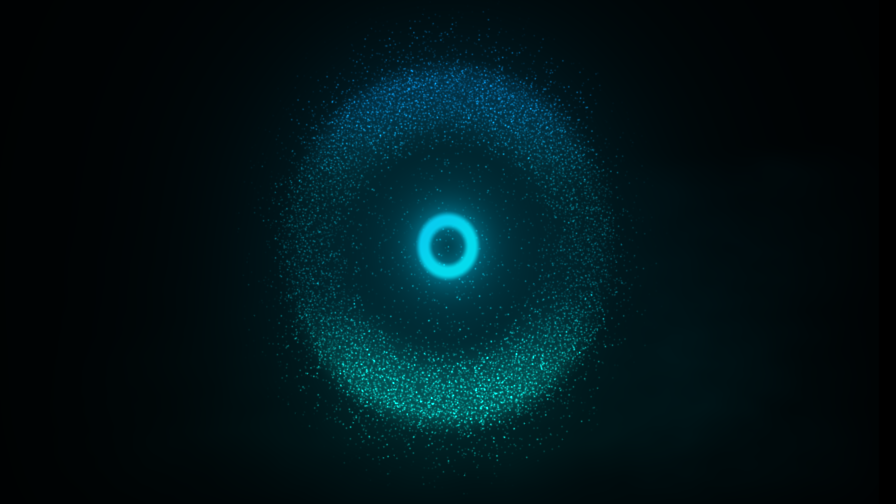
This background is drawn by a Shadertoy shader. Its source:

```glsl
// A glowing cyan ring inside an oval halo of fine teal and blue sparks, over dim smoke.

vec2 hash2(vec2 cell) {
    vec3 h = fract(cell.xyx * vec3(0.1031, 0.1030, 0.0973));
    h += dot(h, h.yzx + 33.33);
    return fract((h.xx + h.yz) * h.zy);
}

float gradientNoise(vec2 p) {
    vec2 i = floor(p), f = fract(p);
    vec2 u = f * f * f * (f * (f * 6.0 - 15.0) + 10.0);
    vec2 o = vec2(0.0, 1.0);
    float a = dot(hash2(i) * 2.0 - 1.0, f);
    float b = dot(hash2(i + o.yx) * 2.0 - 1.0, f - o.yx);
    float c = dot(hash2(i + o.xy) * 2.0 - 1.0, f - o.xy);
    float d = dot(hash2(i + o.yy) * 2.0 - 1.0, f - o.yy);
    return mix(mix(a, b, u.x), mix(c, d, u.x), u.y);
}

float fbm(vec2 p) {
    float sum = 0.0, amp = 0.6;
    for (int i = 0; i < 4; i++) {
        sum += amp * gradientNoise(p);
        p = p * 2.03 + 17.1;
        amp *= 0.5;
    }
    return sum;
}

// Rotated jittered grids; density sets the share of cells that hold a spark.
float sparks(vec2 p, float density) {
    float light = 0.0;
    for (int i = 0; i < 8; i++) {
        float layer = float(i), angle = 0.4 + layer * 1.13;
        mat2 turn = mat2(cos(angle), sin(angle), -sin(angle), cos(angle));
        float size = 0.0082 + 0.0008 * layer;
        vec2 g = turn * p / size + 200.0 + 31.7 * layer;
        vec2 cell = floor(g);
        vec2 chance = hash2(cell + 71.0 * layer);
        vec2 spot = 0.25 + 0.5 * hash2(cell + 400.0 + 13.0 * layer);
        vec2 away = (fract(g) - spot) * size;
        float lit = smoothstep(0.0, 0.08, density - chance.x);
        float power = 0.2 + 0.75 * chance.y * chance.y * chance.y;
        light += lit * power * exp(-dot(away, away) / 3.4e-6);
    }
    return light;
}

void mainImage(out vec4 fragColor, in vec2 fragCoord) {
    vec2 screen = (fragCoord - 0.5 * iResolution.xy) / iResolution.y;
    vec2 p = screen - vec2(0.0, 0.0116);
    vec2 oval = p / vec2(0.327, 0.36);
    float e = length(oval);
    float rise = oval.y / max(e, 0.001);

    // Smoke, thicker on the right and along the bottom
    float smoke = 0.55 + 0.8 * fbm(screen * vec2(3.0, 5.0) + 9.0);
    float top = 0.19 + 0.06 * (smoke - 0.55);
    float right = smoothstep(0.25, 0.5, screen.x) * (1.0 - smoothstep(top - 0.06, top + 0.03, screen.y));
    float low = smoothstep(0.1, -0.4, screen.y) * exp(-2.5 * screen.x * screen.x);
    float fade = smoothstep(0.95, 0.55, abs(screen.x)) * smoothstep(0.6, 0.36, abs(screen.y));
    vec3 color = vec3(0.0, 0.008, 0.011);
    color += smoke * fade * (right * vec3(0.0, 0.045, 0.055) + low * vec3(0.0, 0.06, 0.055));

    // Soft oval glow with a wide faint skirt
    color += vec3(0.0, 0.135, 0.165) * exp(-0.95 * e * e);
    color += vec3(0.0, 0.035, 0.045) * exp(-0.4 * e * e);

    // Spark band: brightest at the bottom, bluest at the top
    vec3 tint = mix(vec3(0.03, 0.62, 0.69), vec3(0.03, 0.50, 0.80), smoothstep(0.2, 0.9, oval.y));
    tint = mix(tint, vec3(0.04, 0.83, 0.76), smoothstep(-0.1, -0.75, oval.y));
    float poles = smoothstep(0.2, 0.95, abs(rise));
    float band = smoothstep(0.5, 0.8, e) * (1.0 - smoothstep(0.9, 1.06, e));
    float stray = smoothstep(0.7, 1.0, e) * exp(-max(e - 1.0, 0.0) * mix(10.0, 5.5, poles));
    float strength = mix(0.55, rise < 0.0 ? 0.95 : 0.75, poles);
    float density = 0.11 * exp(-e * e) + band * mix(0.36, 0.6, poles) + 0.2 * stray;
    density *= smoothstep(1.55, 1.2, e);
    color += tint * (band * mix(0.05, 0.2, poles) + 0.05 * stray * poles) * strength;
    color += tint * sparks(p, density) * strength * 0.75;

    // Central ring with bloom
    float d = abs(length(p * vec2(1.0, 0.93)) - 0.0475);
    color += vec3(0.0, 0.37, 0.44) * exp(-d * 34.0);
    vec3 ringColor = mix(vec3(0.02, 0.86, 0.93), vec3(0.03, 0.80, 0.94), smoothstep(-0.05, 0.09, p.y - p.x));
    color = mix(color, ringColor, 1.0 - smoothstep(0.005, 0.019, d));

    // Dark strip at the right edge
    float strip = smoothstep(0.853, 0.857, screen.x);
    fragColor = vec4(min(color, 1.0) * (1.0 - strip), 1.0);
}
```
